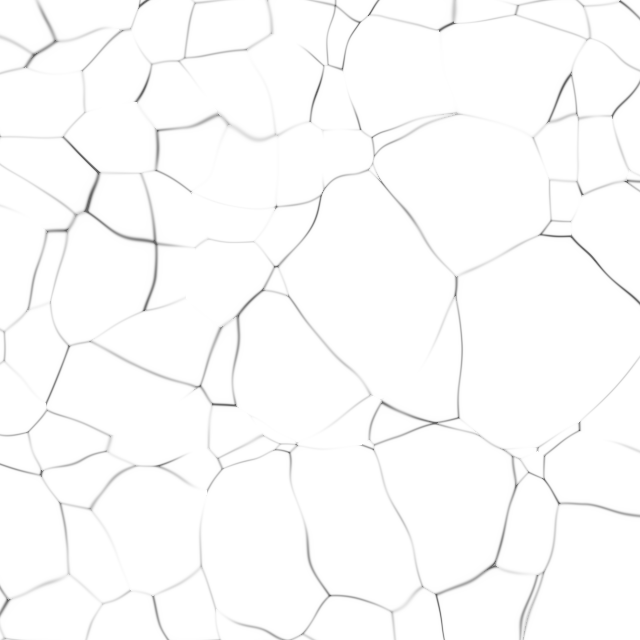
Write a WebGL 1 fragment shader that draws this pattern.

```glsl
precision highp float;
// Thin grey grain boundaries on white, like a fine crack network.
// A weighted Voronoi (power) diagram gives grains of very different size;
// a gentle warp bends the borders, and each border has its own fading tone.
uniform vec2 u_resolution;

const float GRID = 10.0;  // sites per canvas side

float hash(vec2 p) {
  vec3 q = fract(p.xyx * vec3(0.1031, 0.1030, 0.0973));
  q += dot(q, q.yzx + 33.33);
  return fract((q.x + q.y) * q.z);
}

float noise(vec2 p) {
  vec2 i = floor(p);
  vec2 f = fract(p);
  f = f * f * (3.0 - 2.0 * f);
  return mix(mix(hash(i), hash(i + vec2(1.0, 0.0)), f.x),
             mix(hash(i + vec2(0.0, 1.0)), hash(i + vec2(1.0)), f.x), f.y);
}

// Jittered site of a grid cell
vec2 site(vec2 id) {
  return id + 0.12 + 0.76 * vec2(hash(id + 17.3), hash(id + 71.9));
}

// Squared reach of a grain: a few are huge, and more so towards the right
float weight(vec2 id) {
  float lean = 0.35 + 0.9 * clamp(id.x / GRID, 0.0, 1.0);
  return 2.8 * lean * pow(hash(id + 131.7), 9.0);
}

void main() {
  float side = min(u_resolution.x, u_resolution.y);
  vec2 p = gl_FragCoord.xy / side * GRID;

  // Bend the borders, broadly and then a little more finely
  p += 0.7 * (vec2(noise(p * 0.6 + 5.2), noise(p * 0.6 + 41.7)) - 0.5);
  p += 0.16 * (vec2(noise(p * 1.7 + 9.1), noise(p * 1.7 + 63.4)) - 0.5);
  vec2 cell = floor(p);

  // Owning grain: smallest power distance
  float best = 1e5;
  vec2 ownId = cell;
  vec2 own = vec2(0.0);
  for (int y = -3; y <= 3; y++) {
    for (int x = -3; x <= 3; x++) {
      vec2 id = cell + vec2(float(x), float(y));
      vec2 r = site(id) - p;
      float power = dot(r, r) - weight(id);
      if (power < best) {
        best = power;
        ownId = id;
        own = r;
      }
    }
  }

  // Add up the borders to all neighbours, so junctions come out darker
  float halfWidth = max(0.0021, 1.0 / side);
  float ink = 0.0;
  for (int y = -3; y <= 3; y++) {
    for (int x = -3; x <= 3; x++) {
      vec2 id = cell + vec2(float(x), float(y));
      vec2 r = site(id) - p;
      float gap = length(r - own);
      if (gap > 0.01) {
        float d = (dot(r, r) - weight(id) - best) / (2.0 * gap * GRID);
        if (d < 0.02) {
          float tone = hash(id + ownId + 211.3);
          float fade = smoothstep(0.12, 0.5, noise(p * 0.8 + tone * 40.0));
          float streak = 0.5 + noise(p * 2.6 + tone * 90.0);
          float t = d / halfWidth;
          float line = exp(-t * t) + 0.05 * exp(-d / 0.004);
          ink += (0.11 + 0.43 * tone * tone) * fade * streak * line;
        }
      }
    }
  }

  gl_FragColor = vec4(vec3(1.0 - min(ink, 0.6)), 1.0);
}
```
